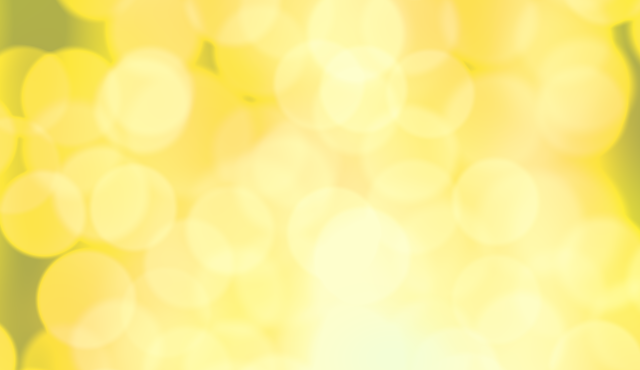
Reproduce this background procedurally as a Shadertoy shader.

```glsl
// Sunny out-of-focus lights: a broad glow with wavering light columns, overlaid
// with two jittered grids of translucent discs. The summed light is coloured by
// a ramp from olive through yellow to pale cream. Lengths are in canvas heights.

const vec3 RAMP[6] = vec3[6](
    vec3(0.69, 0.69, 0.29), vec3(0.99, 0.905, 0.23), vec3(0.995, 0.905, 0.42),
    vec3(1.00, 0.94, 0.57), vec3(1.00, 0.98, 0.68), vec3(0.995, 0.995, 0.80));
const float KNOTS[6] = float[6](0.10, 0.25, 0.41, 0.55, 0.71, 0.84);

const vec2  GLOW_CENTER    = vec2(1.06, 0.03);
const vec2  GLOW_SIZE      = vec2(0.62, 0.52);
const float GLOW_GAIN      = 0.46;
const float AMBIENT        = 0.045;
const float COLUMN_PEAK    = 0.93;
const float COLUMN_SPACING = 0.54;
const float COLUMN_GAIN    = 0.21;
const float COLUMN_WAVER   = 0.09;
const float MIDDLE_GAIN    = 0.14;
const float MOTTLE         = 0.07;
const float WARM_SHIFT     = 0.06;
const vec3  COOL_CORE      = vec3(0.93, 1.0, 0.86);

// Per layer: cell size, least radius, greatest radius, opacity
const vec4 LARGE_DISCS = vec4(0.30, 0.14, 0.18, 0.13);
const vec4 SMALL_DISCS = vec4(0.18, 0.115, 0.132, 0.20);
// Per layer: least and greatest edge blur
const vec2 LARGE_BLUR = vec2(0.020, 0.060);
const vec2 SMALL_BLUR = vec2(0.008, 0.024);

vec3 hash3(vec2 p) {
    vec3 q = fract(vec3(p.xyx) * vec3(0.1031, 0.1030, 0.0973));
    q += dot(q, q.yxz + 33.33);
    return fract((q.xxy + q.yzz) * q.zyx);
}

float cornerSlope(vec2 cell, vec2 offset) {
    float angle = 6.28318 * hash3(cell + 40.0).x;
    return dot(vec2(cos(angle), sin(angle)), offset);
}

float gradientNoise(vec2 p) {
    vec2 i = floor(p), f = p - i;
    vec2 u = f * f * f * (f * (f * 6.0 - 15.0) + 10.0);
    vec2 e = vec2(0.0, 1.0);
    float low  = mix(cornerSlope(i, f), cornerSlope(i + e.yx, f - e.yx), u.x);
    float high = mix(cornerSlope(i + e, f - e), cornerSlope(i + 1.0, f - 1.0), u.x);
    return mix(low, high, u.y);
}

float bell(vec2 d) { return exp(-dot(d, d)); }

// Smooth light behind the discs
float broadLight(vec2 p) {
    float noise = gradientNoise(p * 3.5);
    float across = p.x - COLUMN_PEAK + COLUMN_WAVER * noise;
    float column = 0.5 + 0.5 * cos(6.28318 * across / COLUMN_SPACING);
    float middle = bell(vec2((p.x - 1.08) / 0.55, 0.0));
    float glow = bell((p - GLOW_CENTER) / GLOW_SIZE);
    return AMBIENT + COLUMN_GAIN * column + MIDDLE_GAIN * middle
         + GLOW_GAIN * glow + MOTTLE * noise;
}

// Share of darkness left after one layer of discs; dim places hold fewer discs
float discShade(vec2 p, vec4 layer, vec2 blurRange, float seed) {
    float shade = 1.0;
    vec2 home = floor(p / layer.x);
    for (int y = -1; y <= 1; y++)
    for (int x = -1; x <= 1; x++) {
        vec2 cell = home + vec2(x, y);
        vec3 place = hash3(cell + seed);
        vec3 trait = hash3(cell + seed + 71.0);
        vec2 center = (cell + place.xy) * layer.x;
        float radius = mix(layer.y, layer.z, trait.x);
        float blur = mix(blurRange.x, blurRange.y, trait.y);
        float dist = length(p - center);
        float disc = 1.0 - smoothstep(radius - blur, radius + blur, dist);
        // Discs are slightly brighter toward the rim
        disc *= 0.9 + 0.1 * smoothstep(0.4, 1.0, dist / radius);
        float chance = mix(0.35, 0.95, smoothstep(0.08, 0.36, broadLight(center)));
        float opacity = layer.w * mix(0.6, 1.4, trait.z);
        shade *= 1.0 - opacity * disc * step(place.z, chance);
    }
    return shade;
}

vec3 lightColor(float light) {
    vec3 color = RAMP[0];
    for (int i = 1; i < 6; i++)
        color = mix(color, RAMP[i], clamp((light - KNOTS[i - 1]) / (KNOTS[i] - KNOTS[i - 1]), 0.0, 1.0));
    return color;
}

void mainImage(out vec4 fragColor, in vec2 fragCoord) {
    vec2 p = fragCoord / iResolution.y;

    // Gather light
    float shade = discShade(p, LARGE_DISCS, LARGE_BLUR, 13.0)
                * discShade(p, SMALL_DISCS, SMALL_BLUR, 29.0);
    float light = 1.0 - (1.0 - broadLight(p)) * shade;
    vec3 color = lightColor(light);

    // Drift between lemon and gold, fading in the brightest parts
    float warmth = gradientNoise(p * 2.6 + 9.0) * (1.0 - smoothstep(0.5, 0.8, light));
    color += WARM_SHIFT * warmth * vec3(0.0, -1.0, 0.6);

    // Cool heart of the glow
    color = mix(color, COOL_CORE, 0.6 * bell((p - GLOW_CENTER) / vec2(0.16, 0.11)));
    fragColor = vec4(clamp(color, 0.0, 1.0), 1.0);
}
```
